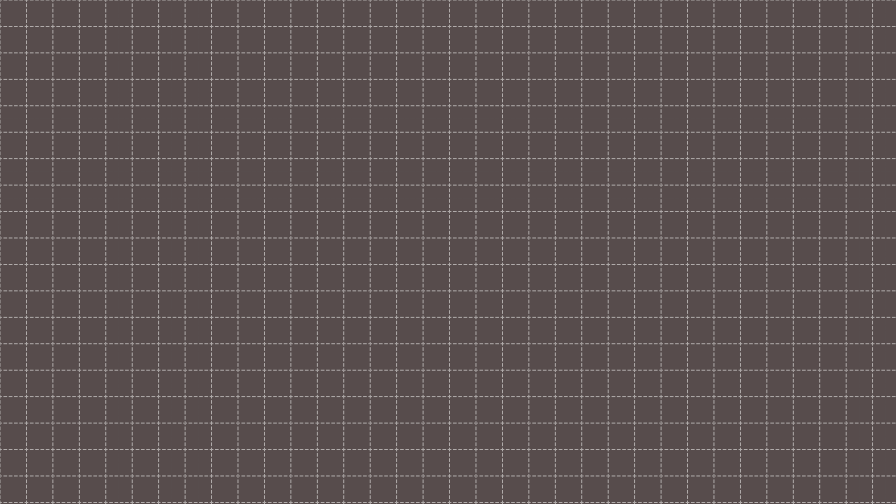
A Shadertoy shader for this pattern:

```glsl
#define CELLS_DOWN 19.06
#define DASHES_PER_CELL 5.0
#define LINE_WIDTH 0.031
#define DASH_LENGTH 0.70
#define GROUND_COLOR vec3(0.340, 0.300, 0.300)
#define STITCH_COLOR vec3(0.765, 0.750, 0.745)

// Running area of bars of the given width centred on every integer
vec2 barArea(vec2 x, float width) {
    vec2 offset = fract(x + 0.5) - 0.5;
    return floor(x + 0.5) * width + clamp(offset, -0.5 * width, 0.5 * width);
}

// Exact share of a pixel footprint covered by the repeating bars
vec2 barCoverage(vec2 x, float width, float footprint) {
    vec2 halfPixel = vec2(0.5 * footprint);
    return (barArea(x + halfPixel, width) - barArea(x - halfPixel, width)) / footprint;
}

void mainImage(out vec4 fragColor, in vec2 fragCoord) {
    // Square cells counted from the top left corner
    float pixel = CELLS_DOWN / iResolution.y;
    vec2 cell = vec2(fragCoord.x, iResolution.y - fragCoord.y) * pixel;

    // Thin grid lines, each broken into dashes along its length
    vec2 lines = barCoverage(cell, LINE_WIDTH, pixel);
    vec2 dashes = barCoverage(cell * DASHES_PER_CELL, DASH_LENGTH, pixel * DASHES_PER_CELL);
    vec2 stitches = lines * dashes.yx;

    float coverage = max(stitches.x, stitches.y);
    fragColor = vec4(mix(GROUND_COLOR, STITCH_COLOR, coverage), 1.0);
}
```
